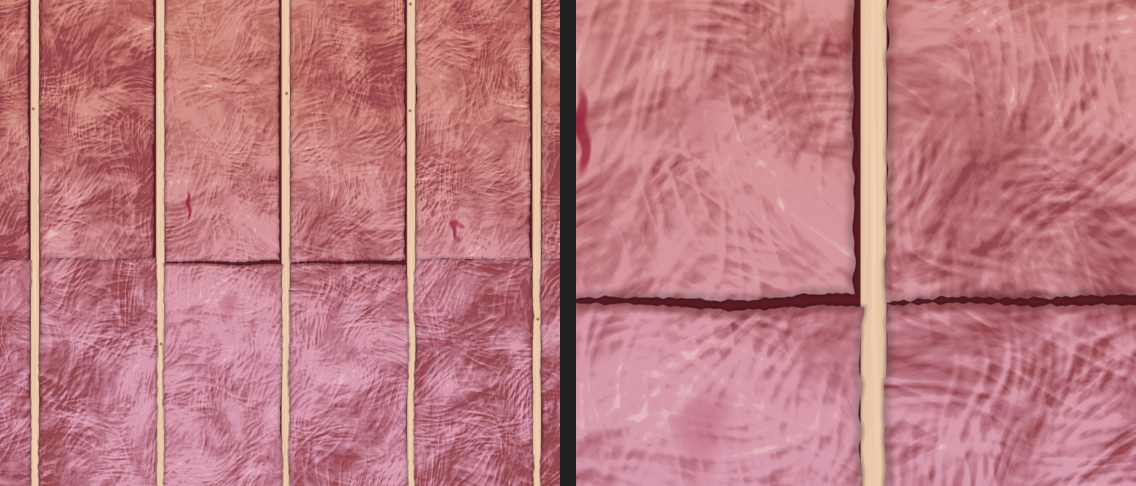
Left: the whole. Right: its middle third, enlarged.
This texture is drawn by a Shadertoy shader. Its source:

```glsl
#define PITCH 0.224          // stud spacing, in canvas widths
#define FIRST_STUD 0.0625
#define STUD_HALF 0.0078
#define SEAM_Y 0.402
#define OPEN_SEAM 0.008
#define EDGE_WOBBLE 0.006
#define SWIRL 0.04
#define STRAND_FREQ vec2(9.0, 56.0)
#define STRAND_HEIGHT 0.11
#define RELIEF 1.1
#define CLUMP 0.75
#define BROAD 0.28

const vec3 WARM_MID = vec3(0.73, 0.42, 0.39), WARM_LIGHT = vec3(0.83, 0.56, 0.52);
const vec3 COOL_MID = vec3(0.71, 0.43, 0.50), COOL_LIGHT = vec3(0.85, 0.61, 0.70);
const vec3 DEEP = vec3(0.59, 0.27, 0.30), PALE = vec3(0.91, 0.76, 0.75);
const vec3 WOOD = vec3(0.93, 0.79, 0.67), KNOT = vec3(0.52, 0.32, 0.21);
const vec3 SHADOW = vec3(0.36, 0.11, 0.14), STAIN = vec3(0.58, 0.11, 0.22);

float hash(vec2 p) {
    return fract(sin(dot(p, vec2(127.1, 311.7))) * 43758.5);
}
vec2 gradient(vec2 cell) {
    float a = 6.2832 * hash(cell);
    return vec2(cos(a), sin(a));
}
float noise(vec2 p) {
    vec2 i = floor(p), f = p - i, e = vec2(1, 0);
    vec2 u = f * f * f * (f * (f * 6.0 - 15.0) + 10.0);
    float low = mix(dot(gradient(i), f), dot(gradient(i + e), f - e), u.x);
    float high = mix(dot(gradient(i + e.yx), f - e.yx), dot(gradient(i + 1.0), f - 1.0), u.x);
    return mix(low, high, u.y);
}

// Wool height: puffy creased tufts, patches of fine strands and a few long ones
float wool(vec2 p) {
    vec2 q = p + SWIRL * vec2(noise(p * 8.0), noise(p * 8.0 + 31.7));
    vec2 bent = q + 0.009 * vec2(noise(q * 27.0), noise(q * 27.0 + 17.3));
    float h = -0.08, amp = 0.40, freq = 14.0;
    for (int i = 0; i < 5; i++) {
        float n = noise(bent * freq);
        h += amp * (0.6 * n + 0.9 * (abs(n) - 0.22));
        amp *= 0.58;
        freq *= 2.0;
    }
    for (int i = 0; i < 5; i++) {
        float k = float(i), a = 0.4 + 0.63 * k;
        vec2 s = mat2(cos(a), sin(a), -sin(a), cos(a)) * q;
        float patchy = smoothstep(-0.15, 0.35, noise(p * 12.0 + 23.0 * k));
        float ridge = max(1.0 - 3.0 * abs(noise(s * STRAND_FREQ * (1.0 + 0.2 * k) + 13.0 * k)), 0.0);
        float strand = smoothstep(0.05, 0.0, abs(noise(s * vec2(4.0, 13.0) + 5.0 * k)));
        h += STRAND_HEIGHT * patchy * (ridge * ridge + 0.8 * strand);
    }
    return h;
}

vec3 woolColor(vec2 p, float cool, float tone) {
    float h = wool(p);
    float relief = h - wool(p + vec2(-0.0025, 0.0035));
    float t = 0.51 + tone + CLUMP * h + RELIEF * relief + BROAD * noise(p * 6.0 + 2.0);
    vec3 mid = mix(WARM_MID, COOL_MID, cool), light = mix(WARM_LIGHT, COOL_LIGHT, cool);
    vec3 c = mix(mid, light, smoothstep(0.32, 0.66, t));
    c = mix(c, DEEP, smoothstep(0.39, 0.14, t));
    c = mix(c, PALE, 0.75 * smoothstep(0.74, 1.0, t));
    return mix(c, STAIN, 0.28 * smoothstep(0.36, 0.65, noise(p * 14.0 + 5.0)));
}

vec3 studColor(float x, vec2 p, float id) {
    float grain = noise(vec2(p.x * 330.0, p.y * 7.0 + 9.0 * id));
    vec3 c = WOOD * (1.0 + 0.07 * grain - 0.06 * smoothstep(0.4, 1.0, abs(x) / STUD_HALF));
    // A knot in a few stretches of each stud
    float stretch = floor(p.y / 0.2);
    vec2 spot = vec2(hash(vec2(id, stretch)) - 0.5, 0.2 + 0.6 * hash(vec2(stretch, id + 4.0)));
    vec2 d = vec2(x - spot.x * STUD_HALF, p.y - (stretch + spot.y) * 0.2);
    float present = step(0.75, hash(vec2(id + 2.0, stretch + 7.0)));
    return mix(c, KNOT, 0.7 * present * smoothstep(0.004, 0.0015, length(d)));
}

void mainImage(out vec4 fragColor, in vec2 fragCoord) {
    float px = 1.0 / iResolution.x;
    vec2 p = fragCoord * px;
    float bay = (p.x - FIRST_STUD) / PITCH, col = floor(bay), along = bay - col;

    // Studs over a dark cavity
    float studId = floor(bay + 0.5), studX = (bay - studId) * PITCH;
    float stud = smoothstep(px, -px, abs(studX) - STUD_HALF);
    vec3 color = mix(SHADOW, studColor(studX, p, studId), stud);

    // Seam between rows: open in the two middle bays, overlapped elsewhere
    float open = step(abs(col - 1.5), 1.0);
    float gap = mix(-0.002, OPEN_SEAM * (0.25 + 0.75 * along), open);
    float seam = SEAM_Y + 0.006 * (0.5 - open) + 0.007 * noise(vec2(p.x * 13.0, col));
    float fray = 0.002 * noise(vec2(p.x * 95.0, 3.0)) + 0.0015 * noise(vec2(p.x * 230.0, 8.0));
    float row = step(p.y, seam), fromSeam = abs(p.y - seam) - 0.5 * gap + fray;

    // Ragged batt outline; lower batts bulge over the studs
    vec2 key = vec2(col, row);
    float side = p.y * 9.0 + 19.0 * col + 7.0 * row;
    vec2 wobble = EDGE_WOBBLE * (0.4 + 0.6 * row) * vec2(noise(vec2(side, 1.5)), noise(vec2(side, 6.5)));
    wobble += 0.0025 * vec2(noise(vec2(side * 9.0, 2.5)), noise(vec2(side * 9.0, 9.5)));
    vec2 sides = vec2(along, 1.0 - along) * PITCH + wobble - mix(vec2(0.0085, 0.0122), vec2(0.0072), row);
    float inside = min(min(sides.x, sides.y), fromSeam);
    color *= 1.0 - 0.2 * smoothstep(-0.003, 0.0, inside);

    // Wool, rounded off toward its edges and dimmer toward the ends of the wall
    float cool = smoothstep(0.80, 0.12, p.y - 0.05 * row);
    float tone = 0.16 * (hash(key + 3.0) - 0.5) - 0.16 * pow(abs(2.0 * p.x - 1.0), 3.0);
    vec3 batt = woolColor(p + 3.7 * key, cool, tone);
    batt *= mix(0.80, 1.0, smoothstep(0.0, 0.007, inside));
    batt = mix(batt, DEEP, 0.6 * row * open * smoothstep(0.007, 0.0, fromSeam));

    // Streaked stain low on every other upper batt
    vec2 d = vec2(along * PITCH, p.y) - vec2(0.052, 0.500) - (col - 1.0) * vec2(0.0135, -0.023);
    d += 0.022 * vec2(noise(p * 42.0), noise(p * 42.0 + 11.0));
    float marked = step(0.5, mod(col, 2.0)) * (1.0 - row);
    batt = mix(batt, STAIN, 0.75 * marked * smoothstep(1.0, 0.4, length(d / vec2(0.008, 0.030))));

    fragColor = vec4(mix(color, batt, smoothstep(-px, px, inside)), 1.0);
}
```
